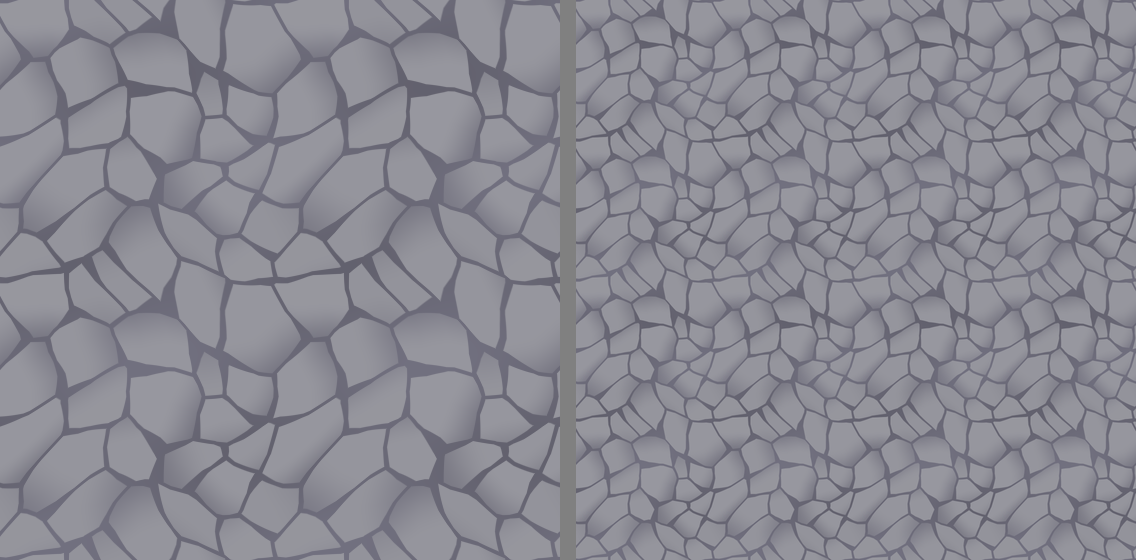
Left: one tile. Right: repeated 2 by 2.
This texture is drawn by a Shadertoy shader. Its source:

```glsl
// Cracked grey stone slabs with wedge-shaped joints and soft one-sided shading, two repeats each way.

const float GRID = 5.0;     // stone sites along one repeat
const float REPEATS = 2.0;  // repeats across and down the canvas
const float TAU = 6.2831853;

vec2 hash2(vec2 p) {
    vec3 h = fract(p.xyx * vec3(0.1031, 0.1030, 0.0973));
    h += dot(h, h.yzx + 33.33);
    return fract((h.xx + h.yz) * h.zy);
}

// Site index wrapped to one repeat.
vec2 wrapCell(vec2 cell) {
    return floor(mod(cell + 0.5, GRID));
}

// Site position in xy, size weight in z.
vec3 stoneSite(vec2 cell) {
    vec2 id = wrapCell(cell);
    float size = hash2(id + 61.7).x;
    return vec3(cell + 0.08 + 0.84 * hash2(id + 17.3), 0.65 * size * size);
}

float powerDistance(vec2 p, vec3 site) {
    vec2 d = p - site.xy;
    return dot(d, d) - site.z;
}

void mainImage(out vec4 fragColor, in vec2 fragCoord) {
    vec2 uv = fragCoord / iResolution.xy;
    vec2 p = uv * REPEATS * GRID;
    float pixel = REPEATS * GRID / iResolution.y;

    // Stretch the slabs and put slight kinks in their sides.
    p += 0.32 * sin(TAU * p.yx / GRID + vec2(0.6, 2.1));
    p += 0.12 * abs(fract(p.yx + vec2(0.3, 0.7)) - 0.5);

    // Find the stone that owns this point.
    vec2 base = floor(p);
    vec2 owner = base;
    vec3 stone = vec3(0.0);
    float nearest = 1e5;
    for (int y = -2; y <= 2; y++)
    for (int x = -2; x <= 2; x++) {
        vec2 cell = base + vec2(x, y);
        vec3 site = stoneSite(cell);
        float d = powerDistance(p, site);
        if (d < nearest) {
            nearest = d;
            owner = cell;
            stone = site;
        }
    }

    // Distance to the closest side; each side is tilted to open a wedge.
    vec2 ownerId = wrapCell(owner);
    float edge = 1e5;
    for (int y = -2; y <= 2; y++)
    for (int x = -2; x <= 2; x++) {
        vec2 cell = base + vec2(x, y);
        if (distance(cell, owner) < 0.5) continue;
        vec3 site = stoneSite(cell);
        vec2 across = site.xy - stone.xy;
        float side = (powerDistance(p, site) - nearest) / (2.0 * length(across));
        vec2 along = normalize(vec2(-across.y, across.x));
        float slide = dot(p - 0.5 * (site.xy + stone.xy), along);
        float tilt = 0.55 * (hash2(ownerId * 3.1 + wrapCell(cell) * 7.7 + 5.0).x - 0.5);
        edge = min(edge, side - 0.034 - clamp(tilt * slide, 0.0, 0.17));
    }

    // Joint tone drifts over the whole canvas.
    float drift = sin(TAU * (uv.x + uv.y) + 0.8) * sin(TAU * (2.0 * uv.y - uv.x) + 2.0);
    vec3 joint = mix(vec3(0.385, 0.38, 0.43), vec3(0.445, 0.44, 0.50), 0.5 + 0.5 * drift);

    // Each stone fades towards the joint tone on one side.
    vec2 look = hash2(ownerId + 91.0);
    float angle = TAU * look.x;
    float reach = dot(p - stone.xy, vec2(cos(angle), sin(angle)));
    float shade = smoothstep(-0.05, 0.95, reach) * (0.35 + 0.65 * look.y);
    shade *= 0.95 + 0.15 * drift;
    vec3 face = vec3(0.585, 0.585, 0.615) + 0.016 * (look.y - 0.5);
    face = mix(face, joint, clamp(shade, 0.0, 0.9));

    float cover = smoothstep(-0.75 * pixel, 0.75 * pixel, edge);
    fragColor = vec4(mix(joint, face, cover), 1.0);
}
```
